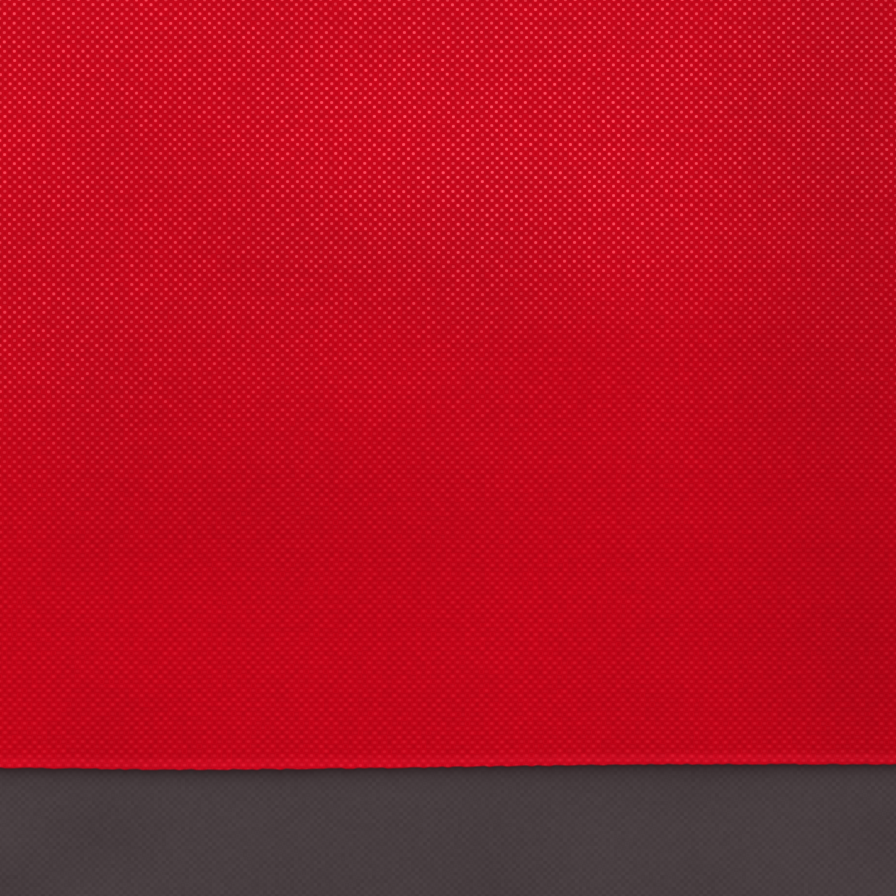
A WebGL 1 fragment shader for this texture:

```glsl
precision highp float;
// Red woven cloth with a soft sheen, hemmed above a strip of dark grey cloth.

uniform vec2 u_resolution;

const float PI = 3.14159265;
const vec2 RED_THREADS = vec2(184.0, 192.0);
const vec2 GREY_THREADS = vec2(230.0, 240.0);

// Sine-free hash of a lattice point, in 0..1
float hash(vec2 p) {
    vec3 q = fract(vec3(p.xyx) * 0.1031);
    q += dot(q, q.yzx + 33.33);
    return fract((q.x + q.y) * q.z);
}

float valueNoise(vec2 p) {
    vec2 cell = floor(p);
    vec2 f = fract(p);
    f = f * f * (3.0 - 2.0 * f);
    float low = mix(hash(cell), hash(cell + vec2(1.0, 0.0)), f.x);
    float high = mix(hash(cell + vec2(0.0, 1.0)), hash(cell + 1.0), f.x);
    return mix(low, high, f.y);
}

// Soft elliptical patch of light, 1 at its centre
float glow(vec2 uv, vec2 centre, vec2 radius) {
    vec2 d = (uv - centre) / radius;
    return exp(-dot(d, d));
}

// Plain weave: +1 on raised crossings, -1 on sunken ones
float weave(vec2 p) {
    return cos(PI * p.x) * cos(PI * p.y);
}

// Height of the hem, bowing gently from left to right
float hemHeight(float x) {
    return mix(0.141, 0.147, smoothstep(0.2, 0.8, x))
        + 0.002 * (1.0 - smoothstep(0.0, 0.2, x));
}

// Strength of the light caught by the raised threads
float sheen(vec2 uv) {
    float fade = smoothstep(0.34, 0.94, uv.y + 0.05 * (0.5 - uv.x));
    float light = 0.16 + 0.62 * fade;
    light += 0.24 * glow(uv, vec2(0.58, 0.77), vec2(0.24, 0.13));
    light += 0.16 * glow(uv, vec2(0.02, 0.62), vec2(0.22, 0.15));
    light -= 0.16 * glow(uv, vec2(0.66, 0.61), vec2(0.16, 0.07));
    light -= 0.12 * glow(uv, vec2(0.18, 0.80), vec2(0.13, 0.10));
    return clamp(light, 0.0, 1.0);
}

vec3 redCloth(vec2 uv, float aboveHem) {
    vec2 drift = vec2(valueNoise(uv * 24.0), valueNoise(uv * 24.0 + 71.0)) - 0.5;
    vec2 p = uv * RED_THREADS + 0.3 * drift;
    float crossing = weave(p);
    float raised = smoothstep(0.15, 0.95, crossing);
    float sunken = smoothstep(0.1, 0.9, -crossing);
    float light = sheen(uv);
    float threadTone = hash(floor(p + 0.5)) - 0.5;
    float cloud = valueNoise(uv * 7.0) - 0.5;

    vec3 color = mix(vec3(0.745, 0.018, 0.095), vec3(0.785, 0.035, 0.115), light);
    color += raised * light * (1.0 + 0.5 * threadTone) * vec3(0.17, 0.26, 0.25);
    color -= sunken * vec3(0.05, 0.015, 0.025);

    // Fine horizontal ribs show where the sheen fades out
    float rib = cos(2.0 * PI * p.y);
    color += (1.0 - light) * rib * vec3(0.018, 0.007, 0.009);
    color *= 1.0 + 0.05 * cloud + 0.04 * threadTone;
    color *= 1.0 - 0.06 * smoothstep(0.75, 1.0, uv.x);

    // Folded lip along the hem
    float lip = exp(-pow((aboveHem - 0.006) / 0.006, 2.0));
    return color + lip * vec3(0.055, 0.025, 0.035);
}

vec3 greyCloth(vec2 uv, float belowHem) {
    vec2 p = uv * GREY_THREADS;
    float threadTone = hash(floor(p + 0.5)) - 0.5;
    float cloud = valueNoise(uv * vec2(9.0, 14.0)) - 0.5;
    vec3 color = vec3(0.280, 0.240, 0.250);
    color += 0.012 * weave(p) + 0.014 * threadTone + 0.02 * cloud;
    float shadow = exp(-belowHem / 0.008);
    return mix(color, vec3(0.150, 0.095, 0.105), 0.8 * shadow);
}

void main() {
    vec2 uv = gl_FragCoord.xy / u_resolution;
    float fray = 0.0012 * (valueNoise(vec2(uv.x * 150.0, 3.0)) - 0.5);
    float aboveHem = uv.y - hemHeight(uv.x) - fray;
    float softness = max(0.0015, 1.0 / u_resolution.y);
    float cover = smoothstep(-softness, softness, aboveHem);

    vec3 color = mix(greyCloth(uv, max(-aboveHem, 0.0)),
                     redCloth(uv, aboveHem), cover);
    gl_FragColor = vec4(clamp(color, 0.0, 1.0), 1.0);
}
```
